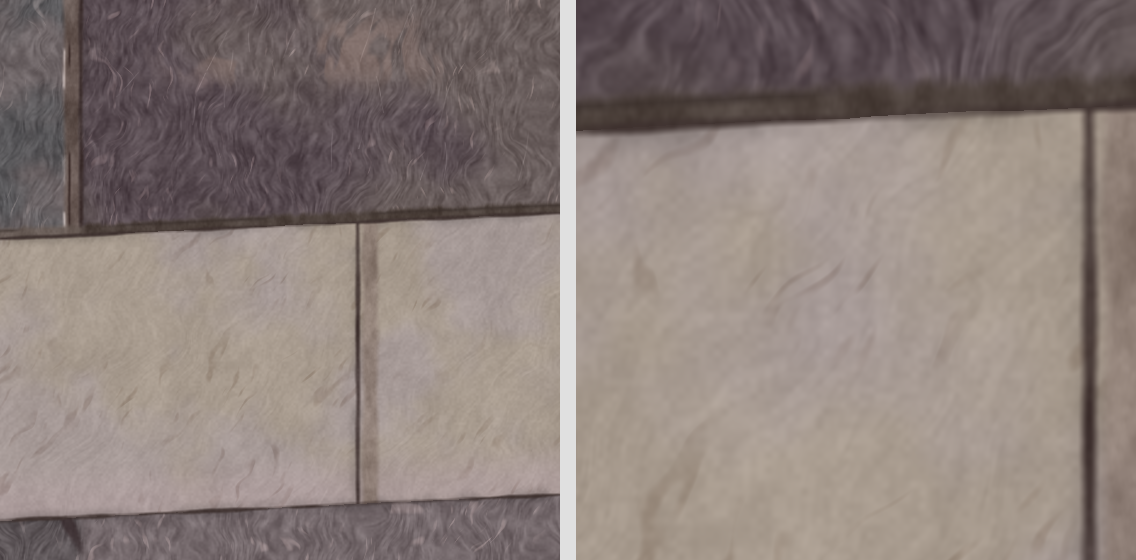
Left: the whole. Right: its middle third, enlarged.
Reproduce this texture procedurally as a WebGL 2 fragment shader.

```glsl
#version 300 es
precision highp float;
uniform vec2 u_resolution;
out vec4 fragColor;

float hash(vec2 p) {
  vec3 q = fract(p.xyx * 0.1031);
  q += dot(q, q.yzx + 33.33);
  return fract((q.x + q.y) * q.z);
}

float noise(vec2 p) {
  vec2 i = floor(p), f = fract(p);
  f = f * f * (3.0 - 2.0 * f);
  return mix(mix(hash(i), hash(i + vec2(1, 0)), f.x),
             mix(hash(i + vec2(0, 1)), hash(i + vec2(1, 1)), f.x), f.y);
}

float fbm(vec2 p) {
  float sum = 0.0, amp = 0.5;
  for (int i = 0; i < 4; i++) {
    sum += amp * noise(p);
    p = mat2(1.6, 1.2, -1.2, 1.6) * p + 7.3;
    amp *= 0.5;
  }
  return sum / 0.94;
}

// Fine curling grain, leaning to the right
float streaks(vec2 p, float lean, vec2 freq) {
  p.x += 0.06 * noise(p * 13.0) + 0.015 * noise(p * 37.0) - lean * p.y;
  return noise((p + 3.0) * freq) * 0.6 + noise((p + 5.0) * freq * 1.9) * 0.4;
}

float band(float d, float halfWidth, float soft) {
  return 1.0 - smoothstep(halfWidth - soft, halfWidth + soft, abs(d));
}

float segment(vec2 p, vec2 a, vec2 b) {
  vec2 ab = b - a;
  return length(p - a - ab * clamp(dot(p - a, ab) / dot(ab, ab), 0.0, 1.0));
}

vec3 paleStone(vec2 uv, float h) {
  float blotch = fbm(uv * 6.0 + 11.0);
  vec3 c = mix(vec3(0.655, 0.605, 0.555), vec3(0.65, 0.602, 0.59),
               smoothstep(0.38, 0.66, blotch + 0.08 * smoothstep(0.6, 0.75, uv.x)));
  c = mix(c, vec3(0.675, 0.61, 0.61), 0.8 * (1.0 - smoothstep(0.04, 0.22, h)));
  c += 0.07 * (fbm(uv * vec2(18, 14)) - 0.5);
  c += 0.055 * (streaks(uv, 0.5, vec2(110, 38)) - 0.5);
  float stain = smoothstep(0.64, 0.88, streaks(uv + 2.0, 0.6, vec2(70, 24)));
  return c - vec3(0.06, 0.07, 0.075) * stain * smoothstep(0.4, 0.65, fbm(uv * 7.0));
}

vec3 darkStone(vec2 uv, float row) {
  vec3 c = mix(vec3(0.345, 0.295, 0.317), vec3(0.41, 0.365, 0.36),
               smoothstep(0.35, 0.65, fbm(uv * 4.0) + 0.3 * (uv.x - 0.55) + 0.4 * (uv.y - 0.81)));
  float left = 1.0 - smoothstep(0.13, 0.15, uv.x);
  vec3 slate = mix(vec3(0.34, 0.335, 0.345), vec3(0.43, 0.395, 0.40), smoothstep(0.3, 0.7, fbm(uv * 9.0 + 4.0)));
  c = mix(c, slate, left);
  if (row < 0.0) c = mix(vec3(0.45, 0.405, 0.415), vec3(0.36, 0.33, 0.34), left);

  c += 0.17 * (streaks(uv, 0.1, vec2(135, 45)) - 0.5);
  c += 0.07 * (fbm(uv * 28.0) - 0.5);
  float hair = smoothstep(0.66, 0.9, streaks(uv + 1.0, 0.2, vec2(120, 32)));
  c += vec3(0.13, 0.115, 0.11) * hair * smoothstep(0.25, 0.65, noise(uv * 14.0));

  // Scraped pale patch near the top
  vec2 s = (uv - vec2(0.56, 0.91)) / vec2(0.24, 0.06);
  float scrape = exp(-dot(s * s, s * s)) * smoothstep(0.46, 0.62, streaks(uv + 0.4, 0.3, vec2(38, 15)));
  c = mix(c, vec3(0.52, 0.445, 0.425) + 0.14 * (streaks(uv, 0.4, vec2(120, 35)) - 0.5), 0.85 * scrape);

  // Scattered thin scratches
  for (float i = 0.0; i < 16.0; i++) {
    vec2 a = vec2(0.17 + 0.8 * hash(vec2(i, 3)), 0.64 + 0.28 * hash(vec2(i, 8)));
    vec2 b = a + vec2(0.06 * hash(vec2(i, 14)) - 0.015, 0.03 + 0.08 * hash(vec2(i, 21)));
    float d = segment(uv + vec2(0.014 * noise(uv * 18.0), 0), a, b);
    c += 0.14 * band(d, 0.0008, 0.0016) * noise(uv * 60.0 + i);
  }
  return c;
}

void main() {
  vec2 uv = gl_FragCoord.xy / u_resolution;
  float wobble = 0.003 * (fbm(uv * 18.0) - 0.5);

  // Slightly tilted courses, alternating pale and dark
  float course = (uv.y - 0.047 * uv.x - 0.070 + wobble) / 0.503;
  float row = floor(course), h = fract(course);
  float above = h * 0.503, edge = min(above, 0.503 - above);
  bool dark = mod(row, 2.0) > 0.5;
  float side = fract(uv.x - (dark ? 0.145 : 0.639) + 0.5 + wobble) - 0.5;
  vec3 c = dark ? darkStone(uv, row) : paleStone(uv, h);

  // Worn bevels beside the joints
  float bevel = 1.0 - smoothstep(0.0, 0.022, min(edge, abs(side)));
  c *= 1.0 - bevel * 0.14 * smoothstep(0.25, 0.7, fbm(uv * 24.0));
  float grit = fbm(uv * vec2(70, 35));

  // Upright joint: uneven mortar strip and dark crack
  if (row >= 0.0) {
    float strip = band(side - (dark ? -0.016 : 0.022), 0.011 + 0.005 * noise(uv * 17.0), 0.006);
    vec3 mortar = dark ? vec3(0.43, 0.365, 0.34) : vec3(0.55, 0.485, 0.45);
    mortar -= 0.07 * smoothstep(0.5, 0.8, noise(vec2(2, uv.y * 19.0)));
    c = mix(c, mortar + 0.2 * (grit - 0.5), strip * 0.85);
    if (dark) {
      float broken = smoothstep(0.4, 0.6, noise(vec2(4, uv.y * 20.0)));
      c = mix(c, vec3(0.22, 0.16, 0.15), band(side + 0.021, 0.0018, 0.003) * broken);
      c += 0.3 * band(side + 0.030, 0.002, 0.003) * smoothstep(0.55, 0.85, noise(vec2(9, uv.y * 28.0)));
    }
    float depth = 0.65 + 0.35 * noise(vec2(6, uv.y * 24.0));
    c = mix(c, vec3(0.21, 0.155, 0.15), depth * band(side, 0.0025 + 0.002 * noise(uv * 30.0), 0.0035));
  } else {
    // Chipped hollow that fades away below the seam
    float chip = band(side + 0.015 + 0.5 * (uv.y - 0.05), 0.014 * noise(uv * 32.0), 0.006);
    c = mix(c, vec3(0.23, 0.18, 0.19), 0.85 * chip * smoothstep(-0.01, 0.05, uv.y));
  }

  // Level joints: soft earthy ledge over pale stone, thin line below it
  if (dark && row > 0.0) {
    float ledge = 1.0 - smoothstep(0.012, 0.025, above + 0.01 * (grit - 0.5));
    vec3 earth = mix(vec3(0.42, 0.37, 0.345), vec3(0.295, 0.25, 0.225), smoothstep(0.12, 0.16, uv.x));
    c = mix(c, earth + 0.16 * (grit - 0.5), 0.92 * ledge);
    float rim = smoothstep(0.3, 0.65, noise(uv * vec2(16, 5)));
    c = mix(c, vec3(0.22, 0.18, 0.165), 0.65 * rim * band(above - 0.014, 0.002, 0.004));
  }
  float presence = 0.45 + 0.5 * smoothstep(0.25, 0.7, noise(uv * vec2(22, 3)));
  float seam = band(edge, 0.001 + 0.003 * noise(uv * 24.0), 0.003);
  c = mix(c, vec3(0.25, 0.20, 0.19), presence * seam);

  c += 0.03 * (noise(uv * 230.0) - 0.5);
  fragColor = vec4(c, 1.0);
}
```
